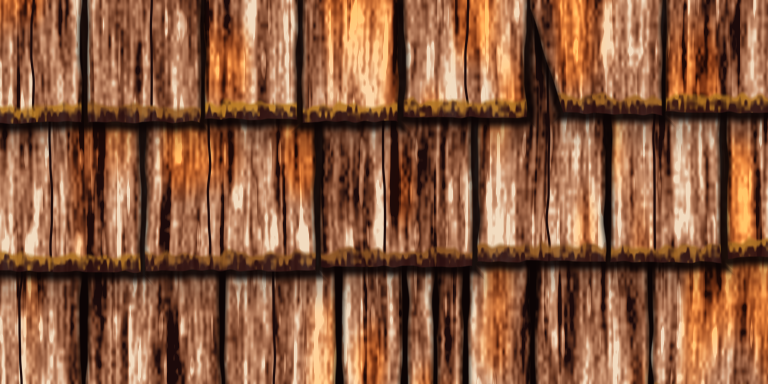
A Shadertoy shader for this texture:

```glsl
// Weathered wooden shingles in three overlapping courses, with mossy lower ends.
// Each course is a row of boxes between wavy-spaced joints, painted from the
// lowest course up; stretched value noise gives the grain, flakes and stains.

#define COURSES 3
#define COURSE_STEP 0.38    // height from one course to the next
#define TOP_COURSE_Y 0.672  // lower end of the highest course
#define COURSE_RISE 0.018   // slope of the courses along x
#define GAP 0.011           // half width of the widest joints
#define MOSS_HEIGHT 0.046   // height of the mossy lower end
#define SLIP 0.085          // sideways slip of the crooked shingle
#define GRAIN 62.0          // grain lines per unit
#define CONTRAST 1.45       // strength of the grain

const vec3 SOOT  = vec3(0.11, 0.04, 0.04);
const vec3 BROWN = vec3(0.42, 0.22, 0.13);
const vec3 TAN   = vec3(0.63, 0.40, 0.28);
const vec3 LIGHT = vec3(0.81, 0.59, 0.45);
const vec3 PALE  = vec3(0.95, 0.86, 0.75);
const vec3 OCHRE = vec3(0.73, 0.49, 0.14);

struct Shingle {
    float dist;  // signed distance, negative inside
    float side;  // distance inward from the nearest side
    float rise;  // height above the lower end
    float seam;  // distance to an inner split
    float id;
};

float hash(vec2 p) {
    vec3 q = fract(p.xyx * 0.1031);
    q += dot(q, q.yzx + 33.33);
    return fract((q.x + q.y) * q.z);
}

float noise(vec2 p) {
    vec2 cell = floor(p), f = fract(p);
    f = f * f * (3.0 - 2.0 * f);
    return mix(mix(hash(cell), hash(cell + vec2(1, 0)), f.x),
               mix(hash(cell + vec2(0, 1)), hash(cell + vec2(1, 1)), f.x), f.y);
}

// Position of joint i: an even pitch bent by a sine (offset, pitch, bend, rate).
float joint(float i, int course) {
    vec4 s = vec4(0.19, 0.30, 0.045, 1.3);
    float phase = 0.8;
    if (course == 1) { s = vec4(0.372, 0.378, 0.11, 0.785); phase = 0.0; }
    if (course == 2) { s = vec4(0.295, 0.21, 0.17, 0.9); phase = -0.45; }
    return s.x + s.y * i + s.z * sin(s.w * i + phase);
}

Shingle nearestShingle(vec2 p, int course) {
    Shingle best = Shingle(1e3, 0.0, 0.0, 1.0, 0.0);
    for (int k = 0; k < 9; k++) {
        float i = float(k), id = i + 20.0 * float(course) + 3.0;
        float h = hash(vec2(id, 4.0)), h2 = hash(vec2(id, 9.0));
        float left = joint(i - 1.0, course), right = joint(i, course);
        float middle = 0.5 * (left + right), width = right - left;

        // Lower end: sloped, slightly tilted and rough
        float rise = p.y - TOP_COURSE_Y + COURSE_STEP * float(course)
                   - COURSE_RISE * middle - 0.018 * (h - 0.5)
                   - 0.05 * (h2 - 0.5) * (p.x - middle)
                   - 0.006 * (noise(vec2(p.x * 40.0, id)) - 0.5);
        if (course == 0 && k == 5) left += SLIP * clamp(1.0 - rise / 0.27, 0.0, 1.0);

        float rough = 0.008 * (noise(vec2(p.y * 14.0, id * 3.0)) - 0.5);
        float side = min(p.x - left, right - p.x) - GAP * mix(0.4, 1.0, h2) + rough;
        float dist = max(-side, -rise);
        if (dist < best.dist) {
            float split = mix(left, right, mix(0.35, 0.65, h)) + rough;
            float seam = width > 0.3 && h2 > 0.4 ? abs(p.x - split) : 1.0;
            best = Shingle(dist, side, rise, seam, id);
        }
    }
    return best;
}

vec3 woodRamp(float t) {
    t = clamp(t, 0.0, 1.0) * 4.0;
    vec3 c = mix(SOOT, BROWN, min(t, 1.0));
    c = mix(c, TAN, clamp(t - 1.0, 0.0, 1.0));
    c = mix(c, LIGHT, clamp(t - 2.0, 0.0, 1.0));
    return mix(c, PALE, clamp(t - 3.0, 0.0, 1.0));
}

vec3 shingleColor(vec2 p, Shingle s) {
    vec2 q = p + vec2(s.id * 7.3, s.id * 3.1);
    q.x += 0.014 * noise(q * vec2(5.0, 3.0));
    float h = hash(vec2(s.id, 15.0));

    // Grain from coarse streaks, fine lines and small speckles
    float streak = noise(q * vec2(GRAIN * 0.35, 2.0)) - 0.5;
    float line = noise(q * vec2(GRAIN, 4.0)) - 0.5;
    float fine = noise(q * vec2(GRAIN * 2.0, 11.0)) - 0.5;
    float speckle = noise(q * vec2(130.0, 60.0)) - 0.5;
    float tone = 0.5 + 0.12 * (h - 0.5) + 0.12 * smoothstep(0.32, 0.03, s.rise)
               + CONTRAST * (0.38 * streak + 0.48 * line + 0.36 * fine + 0.24 * speckle);

    // Pale flakes and dark fissures
    float flake = noise(q * vec2(GRAIN * 1.2, 9.0) + 31.0);
    tone += 0.35 * smoothstep(0.74, 0.9, flake);
    float fissure = noise(q * vec2(GRAIN * 0.9, 2.5) + 57.0);
    tone -= 0.45 * smoothstep(0.76, 0.92, fissure);
    vec3 color = woodRamp(tone);

    // Ochre stains, worn sides and inner split
    color = mix(color, color * OCHRE * 1.7, 0.6 * smoothstep(0.6, 0.9, noise(q * vec2(9.0, 3.0))));
    color *= mix(0.5, 1.0, smoothstep(0.0, 0.014, s.side));
    color = mix(SOOT, color, smoothstep(0.001, 0.005, s.seam));

    // Mossy lower end, darker towards the underside
    float level = s.rise / MOSS_HEIGHT + 0.5 * (noise(q * vec2(45.0, 20.0)) - 0.5);
    float lit = smoothstep(0.15, 0.85, level + 0.9 * speckle);
    vec3 moss = mix(SOOT * 1.5, mix(BROWN, OCHRE, mix(0.35, 1.0, h)), lit);
    return mix(color, moss, 0.9 * smoothstep(1.1, 0.75, level));
}

void mainImage(out vec4 fragColor, in vec2 fragCoord) {
    vec2 p = fragCoord / iResolution.y;
    float pixel = 1.0 / iResolution.y;
    vec3 color = SOOT * 0.6;
    for (int course = COURSES - 1; course >= 0; course--) {
        Shingle s = nearestShingle(p, course);
        // Shadow on the course below, then the shingle itself
        float shade = mix(0.1, 1.0, smoothstep(0.008, 0.036, s.dist))
                    * mix(0.72, 1.0, smoothstep(0.0, 0.12, s.dist));
        color = mix(SOOT * 0.4, color, shade);
        color = mix(color, shingleColor(p, s), smoothstep(pixel, -pixel, s.dist));
    }
    fragColor = vec4(color, 1.0);
}
```
